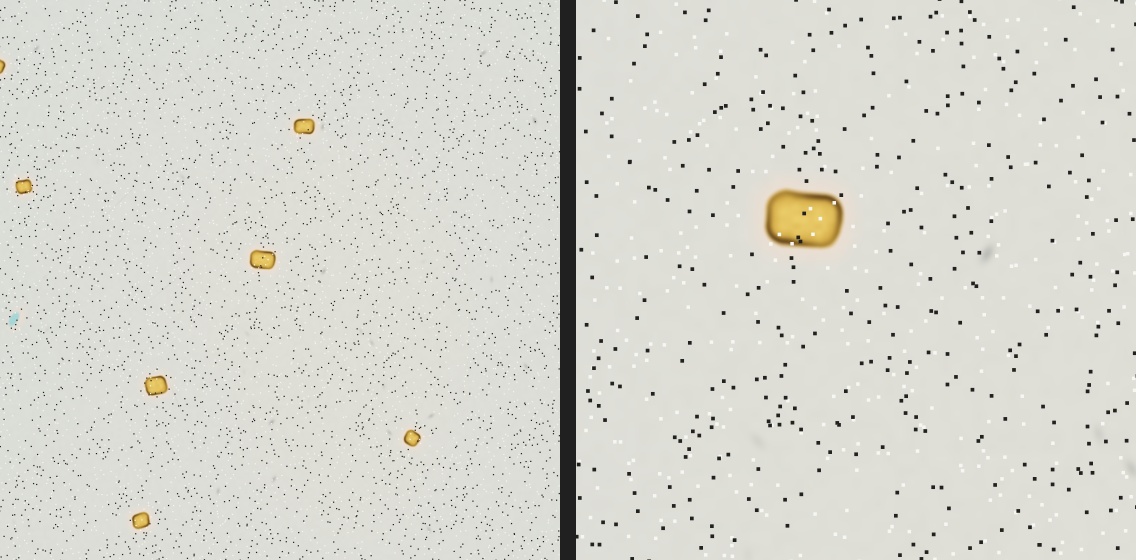
Left, the full canvas; right, a detail of the centre.
Give the GLSL for this texture, as a Shadertoy shader.

```glsl
const vec3 PAPER = vec3(0.872, 0.872, 0.843);
const vec3 COOL_PAPER = vec3(0.855, 0.865, 0.845);
const vec3 SMUDGE = vec3(0.56, 0.56, 0.55);
const vec3 YOLK = vec3(0.91, 0.79, 0.40);
const vec3 OCHRE = vec3(0.80, 0.62, 0.22);
const vec3 RIM = vec3(0.42, 0.29, 0.11);
const vec3 GLOW = vec3(0.95, 0.87, 0.81);
const vec3 CYAN = vec3(0.66, 0.84, 0.84);
const vec3 PEPPER = vec3(0.13, 0.13, 0.12);
const vec3 SALT = vec3(0.965, 0.965, 0.95);

vec2 hash2(vec2 p) {
    vec3 q = fract(p.xyx * vec3(0.1031, 0.1030, 0.0973));
    q += dot(q, q.yzx + 33.33);
    return fract((q.xx + q.yz) * q.zy);
}

float valueNoise(vec2 p) {
    vec2 cell = floor(p), f = fract(p);
    f = f * f * (3.0 - 2.0 * f);
    float low = mix(hash2(cell).x, hash2(cell + vec2(1, 0)).x, f.x);
    float high = mix(hash2(cell + vec2(0, 1)).x, hash2(cell + 1.0).x, f.x);
    return mix(low, high, f.y);
}

vec2 rotate(vec2 p, float angle) {
    float c = cos(angle), s = sin(angle);
    return vec2(c * p.x + s * p.y, c * p.y - s * p.x);
}

float roundedBox(vec2 p, vec2 size, float radius) {
    vec2 q = abs(p) - size + radius;
    return length(max(q, 0.0)) + min(max(q.x, q.y), 0.0) - radius;
}

// Coverage of tiny square specks, scattered freely over a cell grid
float specks(vec2 uv, float cells, float chance, float side, float pixel, float seed) {
    vec2 home = floor(uv * cells);
    float cover = 0.0;
    for (int y = -1; y <= 1; y++)
    for (int x = -1; x <= 1; x++) {
        vec2 cell = home + vec2(x, y);
        vec2 id = cell + seed;
        if (hash2(id + 371.0).x > chance) continue;
        vec2 d = abs(uv - (cell + hash2(id)) / cells);
        vec2 overlap = clamp((0.5 * side - d) / pixel + 0.5, 0.0, min(1.0, side / pixel));
        cover = max(cover, overlap.x * overlap.y);
    }
    return cover;
}

// Faint out-of-focus dust, some of it drawn out into scratches
float smudges(vec2 uv) {
    float shade = 0.0;
    for (int i = 0; i < 34; i++) {
        vec2 id = vec2(i, 19.0);
        vec2 look = hash2(id + 80.0);
        vec2 p = rotate(uv - hash2(id), 0.4 + 2.0 * look.x);
        vec2 size = i < 4 ? vec2(0.035, 0.0012) : vec2(0.0055, 0.0032);
        float strength = i < 4 ? 0.09 : 0.08 + 0.42 * look.y * look.y * look.y;
        p /= size;
        shade += strength * exp(-dot(p, p));
    }
    return shade;
}

// Translucent yellow grain with an uneven dark rim and a warm glow
vec3 grain(vec3 color, vec2 p, vec2 size, float angle, float seed) {
    vec2 q = rotate(p, angle);
    float wobble = 0.0016 * (valueNoise(p * 90.0 + seed * 7.0) - 0.5);
    float d = roundedBox(q, size, 0.72 * size.y) + wobble;
    float outside = max(d, 0.0);
    color = mix(color, GLOW, 0.6 * exp(-outside * outside / 0.00008));

    float mottle = valueNoise(p * 230.0 + seed * 13.0);
    float depth = smoothstep(-0.011, -0.002, d);
    vec3 body = mix(YOLK, OCHRE, 0.6 * depth + 0.3 * (mottle - 0.3));
    float side = sin(atan(p.y, p.x) * 2.0 + seed * 2.4);
    float ring = exp(-pow((d + 0.0018) / 0.0022, 2.0));
    body = mix(body, RIM, ring * (0.62 + 0.3 * side));
    return mix(color, body, smoothstep(0.0022, -0.0018, d));
}

vec3 grains(vec3 color, vec2 uv) {
    for (int i = 0; i < 7; i++) {
        float n = float(i);
        vec2 center = fract(0.5 + n * vec2(0.7549, 0.5698));
        center += 0.08 * (hash2(vec2(n, 5.0)) - 0.5);
        vec2 look = hash2(vec2(n, 47.0));
        float halfWidth = mix(0.0125, 0.0165, look.x);
        float stretch = mix(1.0, 1.65, look.y);
        float angle = mix(-0.6, 0.7, hash2(vec2(n, 90.0)).x);
        color = grain(color, uv - center, halfWidth * vec2(stretch, 1.0), angle, n);
    }
    return color;
}

// Pale blue sliver with a pinkish fringe
vec3 sliver(vec3 color, vec2 p) {
    vec2 q = rotate(p, 1.0) / vec2(0.015, 0.008);
    vec2 fringe = rotate(p - vec2(0.006, 0.001), 1.0) / vec2(0.019, 0.011);
    color = mix(color, GLOW, 0.7 * exp(-dot(fringe, fringe)));
    return mix(color, CYAN, smoothstep(1.2, 0.6, length(q)));
}

void mainImage(out vec4 fragColor, in vec2 fragCoord) {
    vec2 uv = fragCoord / iResolution.y;
    float pixel = 1.0 / iResolution.y;

    // Softly uneven paper
    float cool = smoothstep(0.2, 1.1, length(uv - vec2(0.55, 0.45)) + 0.3 * valueNoise(uv * 3.0));
    vec3 color = mix(PAPER, COOL_PAPER, cool);
    color += 0.010 * (valueNoise(uv * 150.0) - 0.5);
    color = mix(color, SMUDGE, smudges(uv));

    // Grains, then salt and pepper on top
    color = sliver(color, uv - vec2(0.025, 0.43));
    color = grains(color, uv);
    color = mix(color, SALT, specks(uv, 128.0, 0.19, 0.0021, pixel, 211.0));
    color = mix(color, PEPPER, specks(uv, 128.0, 0.19, 0.0022, pixel, 31.0));
    fragColor = vec4(color, 1.0);
}
```
